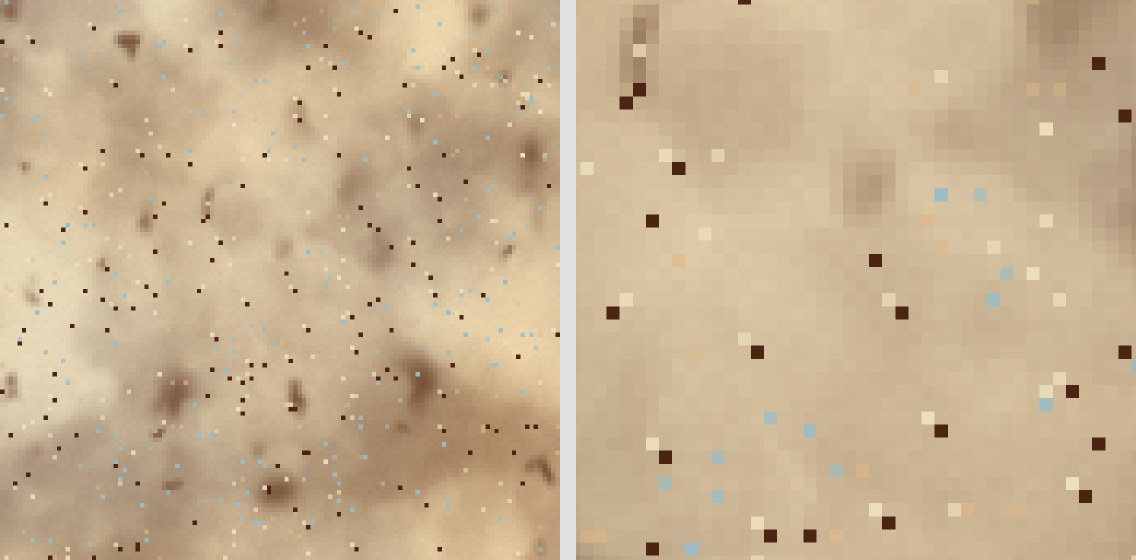
Left: the whole. Right: its middle third, enlarged.
This texture is drawn by a Shadertoy shader. Its source:

```glsl
const float BLOCKS = 128.0;

const vec3 SHADOW_TAN = vec3(0.62, 0.51, 0.40);
const vec3 PALE_SAND  = vec3(0.92, 0.845, 0.70);
const vec3 WARM_SHIFT = vec3(0.025, 0.0, -0.03);
const vec3 RUST_BROWN = vec3(0.38, 0.22, 0.13);
const vec3 DARK_SPECK = vec3(0.30, 0.14, 0.07);
const vec3 CREAM      = vec3(0.93, 0.88, 0.75);
const vec3 PALE_BLUE  = vec3(0.61, 0.74, 0.77);
const vec3 PEACH      = vec3(0.88, 0.72, 0.53);

vec3 hash3(vec2 p, float seed) {
    vec3 q = fract(vec3(p.xyx + seed * 17.3) * vec3(0.1031, 0.1030, 0.0973));
    q += dot(q, q.yxz + 33.33);
    return fract((q.xxy + q.yzz) * q.zyx);
}

// Smooth cellular noise: scattered values blended by distance
float cellBlend(vec2 p, float seed) {
    vec2 cell = floor(p), f = fract(p);
    float total = 0.0, weights = 0.0;
    for (int y = -1; y <= 1; y++)
    for (int x = -1; x <= 1; x++) {
        vec2 o = vec2(x, y);
        vec3 h = hash3(cell + o, seed);
        vec2 d = o + h.xy - f;
        float w = exp(-5.0 * dot(d, d));
        total += w * h.z;
        weights += w;
    }
    return total / weights;
}

float clouds(vec2 p, float frequency, float seed) {
    float sum = 0.0, amplitude = 0.5;
    for (int i = 0; i < 4; i++) {
        sum += amplitude * cellBlend(p * frequency, seed + float(i));
        frequency *= 2.1;
        amplitude *= 0.52;
    }
    return sum / 0.966;
}

// Scattered soft stains, mostly small and faint, often taller than wide
float stains(vec2 p, float density, float seed) {
    vec2 g = p * density, cell = floor(g);
    float cover = 0.0;
    for (int y = -1; y <= 1; y++)
    for (int x = -1; x <= 1; x++) {
        vec2 id = cell + vec2(x, y);
        vec3 place = hash3(id, seed), look = hash3(id, seed + 5.0);
        vec2 d = (g - id - place.xy) * vec2(1.0, mix(0.45, 1.25, look.x));
        float radius = mix(0.08, 0.25, look.y * look.y);
        float strength = mix(0.2, 0.95, look.z * look.z) * step(place.z, 0.72);
        cover = max(cover, strength * exp(-dot(d, d) / (radius * radius)));
    }
    return cover;
}

float darkSpeck(vec2 block) {
    return step(hash3(block, 41.0).x, 0.007);
}

vec3 addSpecks(vec3 color, vec2 block) {
    vec3 h = hash3(block, 53.0);
    float creamChance = 0.007 + 0.4 * darkSpeck(block + vec2(1.0, -1.0));
    float opacity = mix(0.55, 1.0, hash3(block, 61.0).x);
    color = mix(color, PEACH, 0.7 * opacity * step(h.z, 0.006));
    color = mix(color, PALE_BLUE, opacity * step(h.y, 0.008));
    color = mix(color, CREAM, opacity * step(h.x, creamChance));
    return mix(color, DARK_SPECK, darkSpeck(block));
}

vec3 weatheredSurface(vec2 uv) {
    vec2 block = floor(uv * BLOCKS);
    vec2 p = (block + 0.5) / BLOCKS;

    // Ragged displacement shared by clouds and stains
    vec2 ragged = vec2(cellBlend(p * 24.0, 11.0), cellBlend(p * 24.0, 12.0)) - 0.5;

    // Mottled sand with slow drifts between warm and greyish
    float tone = smoothstep(0.12, 0.83, clouds(p + 0.02 * ragged, 3.4, 3.0));
    float warmth = 2.0 * cellBlend(p * 2.3, 21.0) - 1.0;
    float grain = hash3(block, 31.0).x - 0.5;
    vec3 color = mix(SHADOW_TAN, PALE_SAND, tone) + WARM_SHIFT * warmth + 0.018 * grain;

    // Rusty stains, deeper where the ground is darker
    float stain = stains(p + 0.032 * ragged, 7.0, 7.0) * mix(1.05, 0.7, tone);
    color = mix(color, RUST_BROWN, stain);

    return addSpecks(color, block);
}

void mainImage(out vec4 fragColor, in vec2 fragCoord) {
    // Four samples per pixel smooth the block edges
    vec3 color = vec3(0.0);
    for (int i = 0; i < 4; i++) {
        vec2 offset = 0.5 * vec2(i % 2, i / 2) - 0.25;
        color += weatheredSurface((fragCoord + offset) / iResolution.y);
    }
    fragColor = vec4(color / 4.0, 1.0);
}
```
